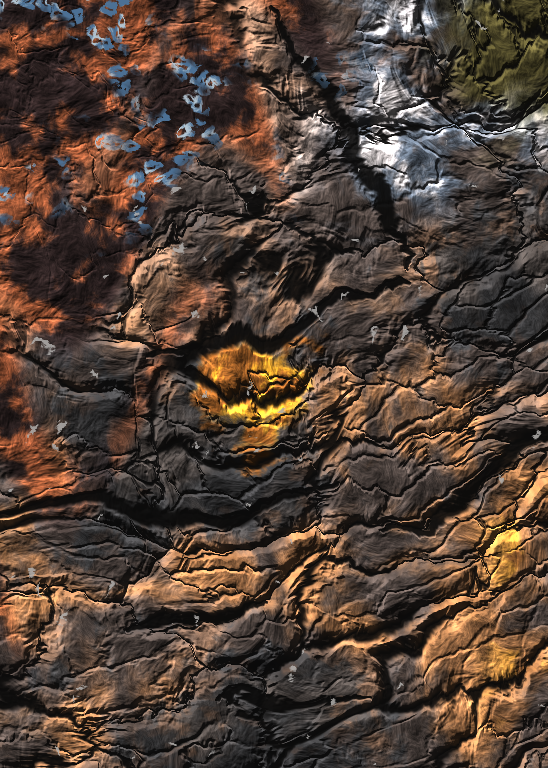
Give the GLSL for this texture, as a WebGL 2 fragment shader.

```glsl
#version 300 es
precision highp float;
uniform vec2 u_resolution;
out vec4 fragColor;

vec2 hash2(vec2 p) {
    return fract(sin(vec2(dot(p, vec2(127.1, 311.7)), dot(p, vec2(269.5, 183.3)))) * 43758.5);
}

// Layered, rotated and warped sines, roughly -0.6 to 0.6
float turbulence(vec2 p) {
    float sum = 0.0, amp = 0.5;
    for (int i = 0; i < 7; i++) {
        p = mat2(0.8, 0.6, -0.6, 0.8) * p * 1.9 + 1.7;
        p += 0.45 * sin(p.yx + float(i));
        sum += amp * sin(p.x) * sin(p.y);
        amp *= 0.56;
    }
    return sum;
}

// Cellular noise: nearest distance, border distance, cell id
vec3 cells(vec2 p) {
    vec2 base = floor(p);
    float near = 8.0, second = 8.0, id = 0.0;
    for (int y = -1; y <= 1; y++) {
        for (int x = -1; x <= 1; x++) {
            vec2 cell = base + vec2(x, y);
            vec2 seed = hash2(cell);
            float d = length(cell + 0.1 + 0.8 * seed - p);
            if (d < near) {
                second = near;
                near = d;
                id = fract(seed.x * 7.3 + seed.y * 3.1);
            } else {
                second = min(second, d);
            }
        }
    }
    return vec3(near, second - near, id);
}

// Tapered crevice between two points
float crevice(vec2 p, vec2 a, vec2 b, float width) {
    vec2 ab = b - a;
    float t = clamp(dot(p - a, ab) / dot(ab, ab), 0.0, 1.0);
    float w = width * (0.25 + 3.0 * t * (1.0 - t));
    return 1.0 - smoothstep(0.4 * w, w, length(p - a - ab * t));
}

float rustZone(vec2 p) {
    return 1.0 - smoothstep(0.24, 0.42, p.x + 0.6 * (0.9 - p.y) + 0.12 * sin(p.y * 23.0 + 3.0 * sin(p.x * 17.0)));
}

// Rock relief: height, crack depth, slab id
vec3 surface(vec2 p) {
    vec2 warp = vec2(turbulence(p * 5.0), turbulence(p * 5.0 + 9.0));
    float rise = max(p.x - 0.3, 0.0);
    float bed = p.y - rise * rise * (1.0 - 0.6 * p.y);
    vec2 q = vec2(5.0 * p.x, 10.0 * min(bed, 0.6) + 5.5 * max(bed - 0.6, 0.0)) + 0.6 * warp;
    vec3 slab = cells(q);
    vec3 chip = cells(q * 2.3 + 0.5 * warp.yx + 7.0);
    float solid = 1.0 - 0.8 * rustZone(p);
    float gap = 0.03 + 0.17 * smoothstep(-0.1, 0.5, warp.x);
    float crack = solid * (1.0 - smoothstep(0.2 * gap, gap, slab.y));
    crack = max(crack, 0.75 * solid * smoothstep(-0.05, 0.25, warp.y) * (1.0 - smoothstep(0.01, 0.09, chip.y)));

    vec2 c = p + 0.055 * warp;
    float deep = crevice(c, vec2(0.39, 0.98), vec2(0.51, 0.63), 0.014);
    deep = max(deep, crevice(c, vec2(0.20, 0.53), vec2(0.52, 0.61), 0.013));
    deep = max(deep, crevice(c, vec2(-0.05, 0.34), vec2(0.44, 0.37), 0.016));
    deep = max(deep, crevice(c, vec2(0.15, 0.18), vec2(0.34, 0.22), 0.015));
    deep = max(deep, crevice(c, vec2(0.50, 0.31), vec2(0.74, 0.50), 0.015));
    deep = max(deep, crevice(c, vec2(0.26, 0.08), vec2(0.50, 0.08), 0.009));
    crack = max(crack, deep);

    float height = solid * 0.02 * (0.4 + 0.6 * slab.z) * smoothstep(0.0, 0.3, slab.y);
    height += solid * 0.007 * chip.z * smoothstep(0.0, 0.2, chip.y);
    height += 0.011 * turbulence(p * 14.0) - 0.008 * crack;
    return vec3(height, crack, slab.z);
}

void main() {
    vec2 p = gl_FragCoord.xy / u_resolution.y;
    vec3 rock = surface(p);
    vec2 e = vec2(0.0016, 0.0);
    vec2 slope = vec2(surface(p + e.xy).x - rock.x, surface(p + e.yx).x - rock.x) / e.x;
    float broad = turbulence(p * 4.0 + 2.0);
    float mottle = turbulence(p * 13.0 + 5.0);
    float fine = turbulence(p * 45.0);
    float rust = rustZone(p);

    // Brown slabs with ochre staining
    vec3 color = mix(vec3(0.27, 0.235, 0.22), vec3(0.48, 0.37, 0.30), smoothstep(-0.3, 0.45, mottle + 0.5 * (rock.z - 0.5)));
    float stain = smoothstep(0.05, 0.5, broad + 0.5 * mottle) * (1.0 - smoothstep(0.45, 0.75, p.y));
    color = mix(color, vec3(0.62, 0.41, 0.24), 0.7 * stain);
    color = mix(color, vec3(0.14, 0.15, 0.16), 0.75 * smoothstep(0.05, 0.35, -broad + 0.4 * fine));

    // Red crust at the upper left
    vec3 crust = mix(vec3(0.15, 0.11, 0.11), vec3(0.53, 0.28, 0.17), smoothstep(-0.15, 0.4, mottle + 0.5 * fine));
    color = mix(color, crust, 0.9 * rust);

    // Blue-grey blocks and olive corner at the upper right
    float blue = smoothstep(0.38, 0.5, p.x + 0.1 * mottle) * smoothstep(0.66, 0.82, p.y + 0.2 * broad);
    vec3 slate = mix(vec3(0.32, 0.37, 0.43), vec3(0.67, 0.66, 0.67), smoothstep(0.0, 0.5, mottle + 0.4 * fine));
    color = mix(color, slate, 0.85 * blue * smoothstep(-0.3, 0.1, mottle + 0.3 * broad));
    float olive = 1.0 - smoothstep(0.08, 0.17, length(p - vec2(0.72, 0.96)) + 0.06 * mottle);
    color = mix(color, vec3(0.25, 0.23, 0.13), olive);

    // Yellow ochre patch and streaks
    vec2 o = (p - vec2(0.34, 0.49)) * vec2(1.0, 1.15);
    float ochre = 1.0 - smoothstep(0.05, 0.09, length(o) + 0.07 * mottle + 0.03 * fine);
    float streak = smoothstep(0.6, 0.71, p.x) * (1.0 - smoothstep(0.1, 0.2, abs(p.y - 0.2))) * smoothstep(0.0, 0.4, mottle);
    color = mix(color, mix(vec3(0.62, 0.37, 0.16), vec3(0.85, 0.60, 0.17), smoothstep(-0.3, 0.3, mottle + fine)), max(ochre, 0.8 * streak));

    // Relief light and dark cavities
    float light = clamp(1.0 + 0.95 * dot(slope, vec2(0.5, -0.8)), 0.25, 1.8);
    color *= light * (1.0 + 0.45 * fine);
    color = mix(color, vec3(0.045, 0.043, 0.042), 0.92 * rock.y);

    // Pale ringed growths in clusters
    vec3 bud = cells(p * 42.0 + 0.7 * vec2(fine, mottle));
    float ring = 1.0 - smoothstep(0.08, 0.2, abs(bud.x - 0.27) + 0.12 * fine);
    float cluster = rust * smoothstep(0.62, 0.75, p.y) * smoothstep(0.0, 0.3, turbulence(p * 8.0 + 4.0) + 0.1);
    color = mix(color, mix(vec3(0.30, 0.44, 0.58), vec3(0.70, 0.77, 0.82), smoothstep(-0.1, 0.35, fine)), ring * cluster * step(0.45, bud.z));

    // Scattered lime flecks
    vec3 fleck = cells(p * vec2(30.0, 40.0) + 0.9 * vec2(mottle, fine));
    float lime = step(0.9, fleck.z) * (1.0 - smoothstep(0.06, 0.17, fleck.x + 0.15 * fine));
    color = mix(color, vec3(0.70, 0.69, 0.68), 0.85 * lime);

    fragColor = vec4(clamp(color, 0.0, 1.0), 1.0);
}
```
